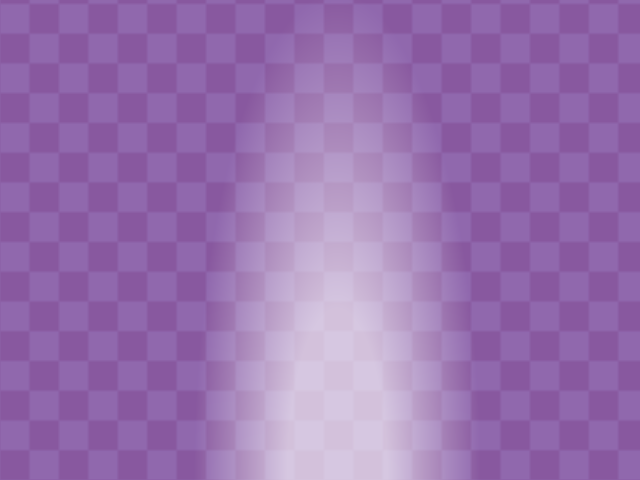
A Shadertoy shader for this background:

```glsl
// Square wave with softened steps, one sign per unit cell
vec2 softSquare(vec2 t) {
    return clamp(sin(3.14159 * t) / 0.15, -1.0, 1.0);
}

void mainImage(out vec4 fragColor, in vec2 fragCoord) {
    vec2 uv = fragCoord / iResolution.xy;

    // Two-tone checkerboard
    vec2 wave = softSquare(uv / vec2(0.046, 0.062));
    float dark = 0.5 + 0.5 * wave.x * wave.y;
    vec3 color = mix(vec3(0.563, 0.406, 0.680), vec3(0.533, 0.345, 0.622), dark);

    // Tall white glow rising from the bottom edge, flat at its core
    float radius = length((uv - vec2(0.527, 0.0)) / vec2(0.224, 1.016));
    float glow = 0.63 * clamp((1.0 - radius) / 0.65, 0.0, 1.0);
    color = mix(color, vec3(1.0), glow);

    fragColor = vec4(color, 1.0);
}
```
